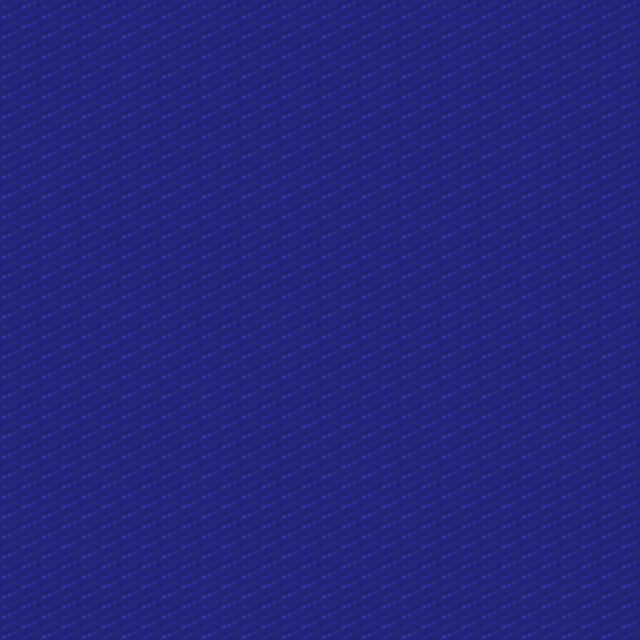
This texture is drawn by a Shadertoy shader. Its source:

```glsl
// Deep blue twill cloth: shallow diagonal ribs with staggered bright thread glints.
#define REPEATS vec2(32.0, 64.0)
#define BASE_COLOR vec3(0.14, 0.149, 0.487)
#define BASE_LEVEL 0.968
#define RIB_DEPTH 0.042
#define GLINT_GAIN 0.72
#define GLINT_RADIUS 0.125
#define WEAK_GLINT 0.42
#define FIBER_GAIN 0.14
#define WEAR_GAIN 0.01

const float TAU = 6.2831853;

float hash(vec2 p) {
    vec3 q = fract(vec3(p.xyx) * 0.1031);
    q += dot(q, q.yzx + 33.33);
    return fract((q.x + q.y) * q.z);
}

// Gradient at a lattice point, wrapped to the period
float cornerValue(vec2 corner, vec2 offset, vec2 period) {
    float angle = TAU * hash(mod(corner, period));
    return dot(vec2(cos(angle), sin(angle)), offset);
}

// Tiling gradient noise
float gradientNoise(vec2 p, vec2 period) {
    vec2 i = floor(p), f = fract(p);
    vec2 w = f * f * f * (f * (f * 6.0 - 15.0) + 10.0);
    vec2 e = vec2(1.0, 0.0);
    float low = mix(cornerValue(i, f, period),
                    cornerValue(i + e.xy, f - e.xy, period), w.x);
    float high = mix(cornerValue(i + e.yx, f - e.yx, period),
                     cornerValue(i + e.xx, f - e.xx, period), w.x);
    return mix(low, high, w.y);
}

// Small flecks climbing along each rib, strong and weak in a staggered order
float threadGlints(vec2 weave) {
    float light = 0.0;
    for (int k = 0; k < 3; k++) {
        float n = float(k);
        vec2 center = vec2(0.2 + 0.27 * n, 0.3 + 0.19 * n);
        vec2 p = weave - center + 0.5;
        vec2 cell = mod(floor(p), REPEATS);
        vec2 d = (fract(p) - 0.5) * vec2(2.0, 1.0);
        d.y -= 0.25 * d.x;
        d.x *= 0.85;
        float stagger = mod(cell.x + cell.y, 2.0);
        float strength = mix(1.0, WEAK_GLINT, stagger);
        strength *= mix(0.85, 1.0, hash(cell + 17.0 * n)) * (1.0 - 0.3 * n);
        light += strength * exp(-dot(d, d) / (GLINT_RADIUS * GLINT_RADIUS));
    }
    return light;
}

void mainImage(out vec4 fragColor, in vec2 fragCoord) {
    vec2 uv = fragCoord / iResolution.xy;
    vec2 weave = uv * REPEATS;

    // Diagonal ribs, steeper on one side
    float slope = TAU * (weave.y - weave.x);
    float rib = cos(slope) + 0.35 * sin(2.0 * slope);

    // Fibers repeat with each staggered pair of cells; wear is broad and faint
    float fibers = gradientNoise(weave * vec2(5.0, 3.0), vec2(10.0, 6.0));
    float wear = gradientNoise(uv * 8.0, vec2(8.0));

    float level = BASE_LEVEL + RIB_DEPTH * rib + FIBER_GAIN * fibers
                + WEAR_GAIN * wear + GLINT_GAIN * threadGlints(weave);
    fragColor = vec4(BASE_COLOR * level, 1.0);
}
```
